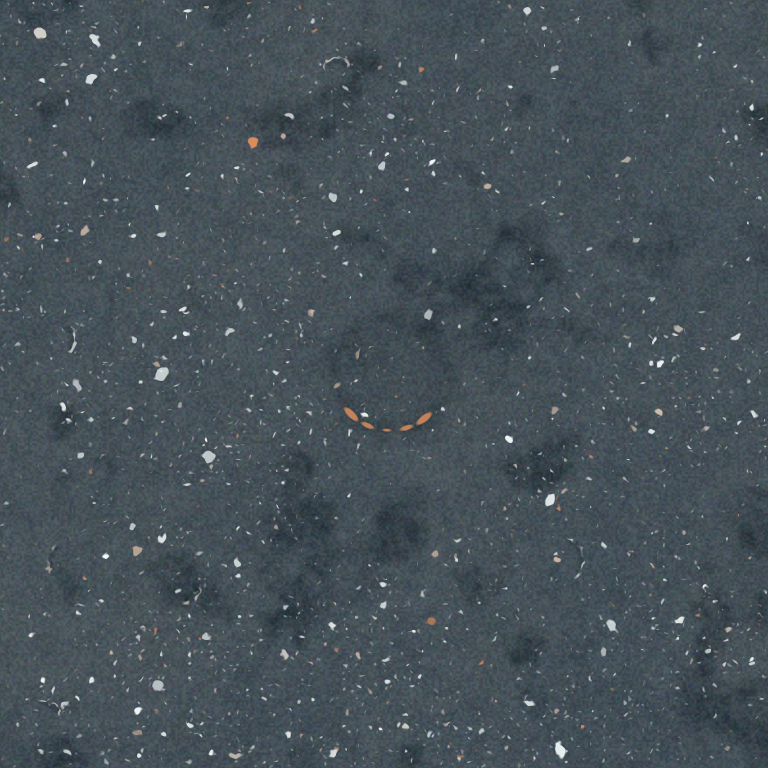
Give the GLSL for this texture, as a WebGL 1 fragment shader.

```glsl
precision highp float;
uniform vec2 u_resolution;

#define GROUND vec3(0.274, 0.319, 0.348)
#define PALE vec3(0.95, 0.98, 0.98)
#define TAN vec3(0.80, 0.70, 0.62)
#define ORANGE vec3(0.86, 0.55, 0.36)
#define FILM_GRAIN 0.13
#define CLOUDS 0.045
#define SMUDGE 0.065
#define EDGE 0.0011
#define RING_CENTER vec2(0.508, 0.512)
#define RING_RADIUS 0.076

const float TAU = 6.2831853;

float hash(vec2 p) {
  vec3 q = fract(p.xyx * vec3(0.1031, 0.1030, 0.0973));
  q += dot(q, q.yzx + 33.33);
  return fract((q.x + q.y) * q.z);
}

float noise(vec2 p) {
  vec2 i = floor(p), f = fract(p);
  f = f * f * (3.0 - 2.0 * f);
  return mix(mix(hash(i), hash(i + vec2(1, 0)), f.x),
             mix(hash(i + vec2(0, 1)), hash(i + vec2(1, 1)), f.x), f.y);
}

float fbm(vec2 p) {
  float sum = 0.0, gain = 0.5;
  for (int i = 0; i < 4; i++) {
    sum += gain * noise(p);
    p = mat2(1.6, 1.2, -1.2, 1.6) * p + 17.3;
    gain *= 0.5;
  }
  return sum / 0.9375;
}

vec2 rotate(vec2 p, float a) {
  float c = cos(a), s = sin(a);
  return vec2(c * p.x - s * p.y, s * p.x + c * p.y);
}

// Coverage of an ellipse with a soft edge
float ellipse(vec2 p, vec2 size) {
  float d = (length(p / size) - 1.0) * min(size.x, size.y);
  return 1.0 - smoothstep(-EDGE, EDGE, d);
}

// One mineral grain in some of the cells, denser inside clusters
vec3 addGrains(vec3 color, vec2 p, float cells, float radius, float share, float strength) {
  vec2 id = floor(p * cells), key = id + cells * 3.7;
  float cluster = smoothstep(0.25, 0.75, fbm((id + 0.5) / cells * 6.0 + 41.0));
  float present = step(hash(key), share * (0.3 + 1.4 * cluster));
  vec2 jitter = vec2(hash(key + 11.1), hash(key + 23.7));
  vec2 local = p - (id + 0.25 + 0.5 * jitter) / cells;
  local = rotate(local, TAU * hash(key + 37.9));
  float size = radius * mix(0.65, 1.35, hash(key + 51.3));
  float stretch = mix(1.0, 1.5, hash(key + 63.1));
  float tint = hash(key + 77.7);
  vec3 grain = mix(PALE, TAN, smoothstep(0.55, 0.9, tint));
  grain = mix(grain, ORANGE, step(0.94, tint));
  float cover = ellipse(local, size * vec2(stretch, 1.0 / stretch));
  return mix(color, grain, cover * present * strength * mix(0.6, 1.0, hash(key + 89.5)));
}

// Thin broken shell fragments
vec3 addShells(vec3 color, vec2 p, float cells, float share) {
  vec2 id = floor(p * cells), key = id + 131.0;
  vec2 jitter = vec2(hash(key + 5.3), hash(key + 9.1));
  vec2 local = rotate(p - (id + 0.35 + 0.3 * jitter) / cells, TAU * hash(key + 15.7));
  local.x *= mix(1.0, 1.6, hash(key + 19.0));
  float radius = mix(0.012, 0.03, hash(key + 27.0));
  float d = length(local) - radius;
  float span = mix(0.6, 1.7, hash(key + 31.0));
  float arc = 1.0 - smoothstep(span - 0.3, span, abs(atan(local.y, local.x)));
  float broken = smoothstep(0.3, 0.65, noise(p * 140.0));
  float present = step(hash(key), share);
  float line = 1.0 - smoothstep(0.0006, 0.0026, abs(d));
  float shade = 1.0 - smoothstep(0.0, 0.007, abs(d + 0.005));
  color -= 0.05 * shade * arc * present;
  return mix(color, mix(TAN, PALE, hash(key + 43.0)), line * arc * broken * present * 0.7);
}

// Dark round fossil with orange crystals along its lower rim
vec3 addRing(vec3 color, vec2 p) {
  vec2 local = p - RING_CENTER;
  float d = length(local) - RING_RADIUS + 0.03 * (fbm(p * 28.0) - 0.5);
  float rim = exp(-d * d / 0.0002);
  float inside = 1.0 - smoothstep(-0.01, 0.01, d);
  color -= (0.045 * rim + 0.02 * inside) * (0.4 + fbm(p * 60.0));
  for (int i = 0; i < 5; i++) {
    float k = float(i);
    float angle = -2.35 + 0.36 * k;
    vec2 q = rotate(local, -angle) - vec2(RING_RADIUS * 0.95, 0.0);
    float size = mix(0.003, 0.007, abs(k - 2.0) * 0.5);
    color = mix(color, ORANGE, 0.85 * ellipse(q, vec2(size * 0.6, size * 1.7)));
  }
  return color;
}

void main() {
  vec2 p = gl_FragCoord.xy / u_resolution;

  // Matrix: broad clouds, dark smudges and fine coloured grain
  float cloud = fbm(p * 5.0) - 0.5;
  vec3 color = GROUND + CLOUDS * cloud * vec3(1.2, 1.0, 0.7);
  color += 0.05 * (fbm(p * 50.0 + 7.0) - 0.5);
  float smudge = smoothstep(0.58, 0.78, fbm(p * 13.0 + 90.0));
  color -= SMUDGE * smudge * (0.5 + noise(p * 90.0));
  vec3 speckle = vec3(noise(p * 330.0), noise(p * 330.0 + 400.0), noise(p * 330.0 + 900.0));
  float gray = noise(p * 370.0 + 1500.0);
  color += FILM_GRAIN * (mix(vec3(gray), speckle, 0.4) - 0.5);

  color = addRing(color, p);

  // Grains: warped outlines, from faint dust to large crystals
  vec2 warp = vec2(noise(p * 170.0 + 60.0), noise(p * 170.0 + 260.0)) - 0.5;
  vec2 w = p + 0.0045 * warp;
  color = addShells(color, w, 6.0, 0.32);
  color = addGrains(color, w, 115.0, 0.0013, 0.13, 0.45);
  color = addGrains(color, w, 63.0, 0.0019, 0.14, 0.85);
  color = addGrains(color, w, 31.0, 0.0036, 0.11, 1.0);
  color = addGrains(color, w, 13.0, 0.0066, 0.08, 1.0);

  gl_FragColor = vec4(clamp(color, 0.0, 1.0), 1.0);
}
```
